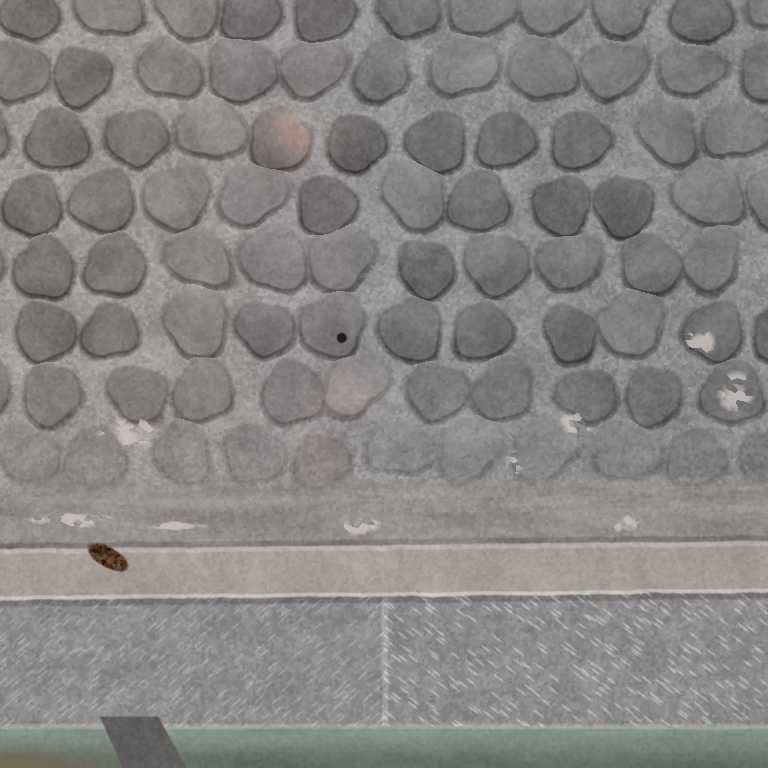
A Shadertoy shader for this texture:

```glsl
const vec2 STONE_PITCH = vec2(0.0977, 0.083);
const float ROW_PHASE[8] = float[8](0.33, 0.8, 0.5, 0.6, 0.42, 0.8, 0.2, 0.4);

float hash(vec2 p) {
    vec3 q = fract(p.xyx * 0.1031);
    q += dot(q, q.yzx + 33.33);
    return fract((q.x + q.y) * q.z);
}

mat2 rotation(float a) { return mat2(cos(a), sin(a), -sin(a), cos(a)); }

// Distance to the nearest scattered point, and that point's random value
vec2 cellular(vec2 p) {
    vec2 cell = floor(p), best = vec2(9.0, 0.0);
    for (int j = -1; j <= 1; j++)
    for (int i = -1; i <= 1; i++) {
        vec2 id = cell + vec2(i, j);
        vec2 point = id + vec2(hash(id), hash(id + 57.3));
        float d = distance(p, point);
        if (d < best.x) best = vec2(d, hash(id + 19.7));
    }
    return best;
}

float layeredSines(vec2 p) {
    float sum = 0.0, amp = 0.5;
    for (int i = 0; i < 5; i++) {
        p = rotation(0.9) * p * 1.65 + 0.8 * sin(p.yx) + 1.3;
        sum += amp * sin(p.x) * cos(p.y);
        amp *= 0.68;
    }
    return sum;
}

float patchMask(vec2 uv, vec2 center, vec2 size) {
    vec2 q = (uv - center) / size;
    return exp(-dot(q, q));
}

float above(float y, float edge) { return smoothstep(-0.002, 0.002, y - edge); }

float line(float x, float width) { return 1.0 - smoothstep(0.3 * width, width, abs(x)); }

// x: signed distance, y: random value, zw: offset from the stone's center
vec4 nearestStone(vec2 uv) {
    vec4 best = vec4(1.0, 0.0, 0.0, 0.0);
    float baseRow = floor((uv.y - 0.367) / STONE_PITCH.y);
    for (int j = -1; j <= 1; j++)
    for (int i = -1; i <= 1; i++) {
        float row = baseRow + float(j);
        if (row < 0.0) continue;
        float phase = ROW_PHASE[int(mod(row, 8.0))];
        vec2 id = vec2(floor(uv.x / STONE_PITCH.x - phase + 0.5) + float(i), row);
        float seed = hash(id + 7.1), turn = hash(id + 31.9);
        vec2 center = vec2((id.x + phase) * STONE_PITCH.x, 0.408 + row * STONE_PITCH.y);
        center += (vec2(turn, seed) - 0.5) * vec2(0.022, 0.018);
        vec2 offset = uv - center;
        vec2 q = rotation((turn - 0.5) * 2.4) * offset;
        vec2 radii = vec2(0.039 + 0.010 * seed, 0.033 + 0.009 * hash(id + 3.3));
        float angle = atan(q.y, q.x);
        float wobble = 0.07 * sin(3.0 * angle + 6.3 * seed) + 0.03 * sin(5.0 * angle + 9.0 * turn);
        float d = (length(q / radii) - 1.0 + wobble) * radii.y;
        if (d < best.x) best = vec4(d, seed, offset);
    }
    return best;
}

vec3 cobbles(vec2 uv, float mottle, float grain) {
    vec3 mortar = mix(vec3(0.62, 0.60, 0.59), vec3(0.55, 0.55, 0.56), smoothstep(0.1, 0.8, uv.x));
    mortar += 0.13 * grain + 0.05 * mottle;
    vec4 stone = nearestStone(uv + 0.003 * vec2(mottle, -mottle));
    float worn = smoothstep(0.36, 0.57, uv.y);
    vec3 face = mix(vec3(0.51, 0.49, 0.48), vec3(0.45, 0.45, 0.46), uv.x);
    face += (stone.y - 0.5) * 0.11 + 0.06 * mottle + 0.07 * grain + 0.6 * stone.w;
    // Rosy stones
    float rosy = patchMask(uv, vec2(0.385, 0.826), vec2(0.04)) + 0.55 * patchMask(uv, vec2(0.45, 0.475), vec2(0.04, 0.03))
               + 0.5 * patchMask(uv, vec2(0.42, 0.41), vec2(0.04));
    face += rosy * vec3(0.17, 0.10, 0.07);
    float inside = 1.0 - smoothstep(-0.003, 0.003, stone.x);
    vec3 color = mix(mortar, face, inside * mix(0.5, 1.0, worn));
    // Shadowed lower rim and lit upper rim
    float facing = stone.w / (length(stone.zw) + 0.001);
    color -= line(stone.x, 0.006) * (0.08 - 0.09 * facing) * mix(0.55, 1.0, worn);
    return color;
}

// Sparse pale chips in scattered worn places
float chips(vec2 uv, float mottle) {
    const vec4 PLACES[9] = vec4[9](
        vec4(0.09, 0.323, 0.08, 0.014), vec4(0.23, 0.315, 0.06, 0.008), vec4(0.46, 0.315, 0.07, 0.018),
        vec4(0.82, 0.317, 0.03, 0.022), vec4(0.17, 0.435, 0.06, 0.035), vec4(0.96, 0.49, 0.04, 0.04),
        vec4(0.91, 0.555, 0.035, 0.025), vec4(0.75, 0.445, 0.03, 0.03), vec4(0.67, 0.40, 0.022, 0.025));
    float mask = 0.0;
    for (int i = 0; i < 9; i++) mask = max(mask, patchMask(uv, PLACES[i].xy, PLACES[i].zw));
    float flake = cellular(rotation(0.4) * uv * vec2(75.0, 120.0)).y;
    return smoothstep(0.62, 0.9, mask * (0.55 + 0.6 * flake + 0.3 * mottle));
}

// Chisel strokes lean opposite ways on the two slabs
float scratches(vec2 uv) {
    float side = smoothstep(0.49, 0.51, uv.x);
    vec2 p = rotation(uv.x < 0.5 ? -0.7 : 0.65) * uv;
    vec2 stroke = cellular(p * vec2(32.0, 150.0));
    return (1.0 - smoothstep(0.12, 0.38, stroke.x)) * step(0.4, stroke.y) * mix(0.55, 1.0, side);
}

void mainImage(out vec4 fragColor, in vec2 fragCoord) {
    vec2 uv = fragCoord / iResolution.xy;
    float mottle = layeredSines(uv * 24.0);
    float grain = 0.65 * cellular(uv * 210.0).y + 0.35 * cellular(uv * 95.0).y - 0.5;
    float tilted = uv.y - 0.010 * uv.x + 0.0015 * mottle;

    // Cobbles, kerb strip, ledge and slabs from top to bottom
    vec3 strip = vec3(0.575, 0.56, 0.55) + 0.09 * grain + 0.06 * layeredSines(uv * vec2(9.0, 60.0));
    vec3 ledge = vec3(0.645, 0.615, 0.59) + 0.07 * grain + 0.04 * mottle;
    vec3 slab = vec3(0.55, 0.54, 0.54) + 0.11 * grain + 0.03 * mottle + 0.13 * scratches(uv);
    slab += 0.10 * line(uv.x - 0.501 + 0.001 * mottle, 0.006);
    vec3 color = mix(slab, ledge, above(tilted, 0.219));
    color = mix(color, strip, above(tilted, 0.286));
    color = mix(color, cobbles(uv, mottle, grain), smoothstep(0.355, 0.39, uv.y + 0.008 * mottle));
    color += 0.13 * line(tilted - 0.221, 0.004) - 0.09 * line(tilted - 0.214, 0.006);
    color += 0.07 * line(tilted - 0.282, 0.005) - 0.09 * line(tilted - 0.289, 0.006);
    color = mix(color, vec3(0.80, 0.77, 0.75), 0.8 * chips(uv, mottle));

    // Pit in a stone and rusty hole in the ledge
    color = mix(color, vec3(0.13, 0.11, 0.10), smoothstep(0.35, 0.7, patchMask(uv, vec2(0.445, 0.56), vec2(0.008))));
    vec2 hole = rotation(0.5) * (uv - vec2(0.145, 0.272));
    float rust = patchMask(hole, vec2(0.0), vec2(0.034, 0.015)) + 0.2 * mottle;
    color = mix(color, vec3(0.30, 0.21, 0.14) + 0.3 * grain, smoothstep(0.4, 0.6, rust));

    // Green bottom edge with an ochre corner
    vec3 green = mix(vec3(0.39, 0.43, 0.40), vec3(0.53, 0.58, 0.55), smoothstep(0.0, 0.055, uv.y));
    green += 0.05 * grain + 0.03 * layeredSines(uv * vec2(10.0, 60.0));
    green = mix(green, vec3(0.48, 0.41, 0.31), 0.8 * patchMask(uv, vec2(0.0), vec2(0.14, 0.02)));
    color = mix(green, color, above(uv.y, 0.054 + 0.001 * mottle));
    color += 0.08 * line(uv.y - 0.054, 0.005);

    // Slanted dark bar
    float drop = 0.067 - uv.y;
    float bar = smoothstep(-0.002, 0.002, 0.038 + 0.05 * drop - abs(uv.x - 0.168 - 0.5 * drop)) * above(drop, 0.0);
    color = mix(color, vec3(0.37, 0.36, 0.36) + 0.06 * grain, bar);
    fragColor = vec4(clamp(color, 0.0, 1.0), 1.0);
}
```
